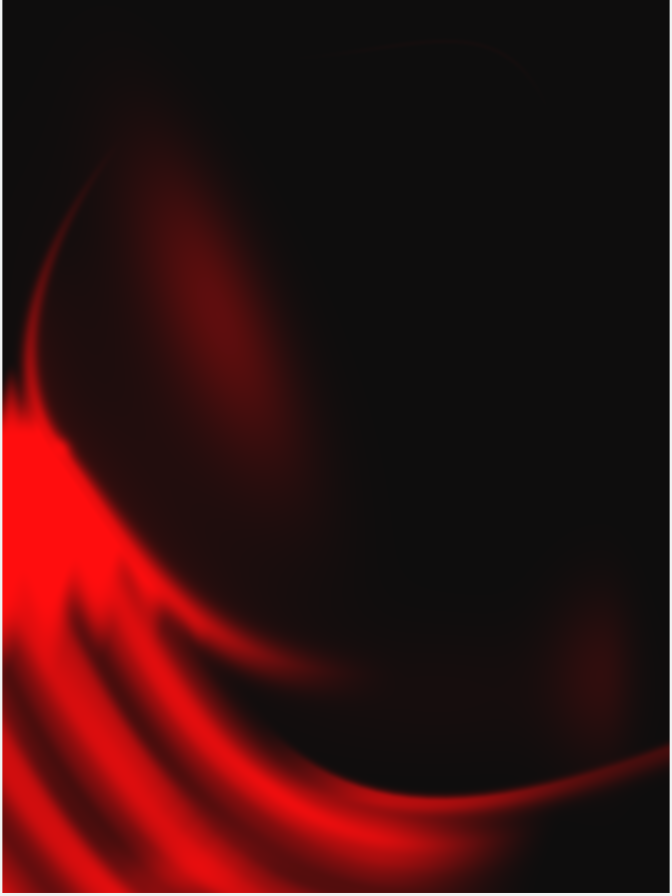
Reproduce this background procedurally as a WebGL 2 fragment shader.

```glsl
#version 300 es
precision highp float;
// Glowing red silk folds sweeping across a near-black, thinly framed canvas.
uniform vec2 u_resolution;
out vec4 outColor;

#define NIGHT vec3(0.053, 0.052, 0.052)
#define EMBER vec3(1.0, 0.052, 0.055)
#define FRAME vec3(0.94, 0.95, 0.95)
#define FRAME_WIDTH 0.0036
#define CURVE_STEPS 32
#define FOLD_PERIOD 0.135
#define STRAND_DENSITY 24.0
#define PLUME_GLOW 0.31

float hash(vec2 cell) {
  vec3 q = fract(vec3(cell.xyx) * 0.1031);
  q += dot(q, q.yzx + 33.33);
  return fract((q.x + q.y) * q.z);
}

float noise(vec2 p) {
  vec2 i = floor(p), f = fract(p);
  f = f * f * (3.0 - 2.0 * f);
  return mix(mix(hash(i), hash(i + vec2(1, 0)), f.x),
             mix(hash(i + vec2(0, 1)), hash(i + vec2(1, 1)), f.x), f.y);
}

vec2 bezier(vec2 a, vec2 b, vec2 c, vec2 d, float t) {
  float s = 1.0 - t;
  return s * s * s * a + 3.0 * s * t * (s * b + t * c) + t * t * t * d;
}

// Signed distance to a cubic (positive on its right side) and position along it.
vec2 curve(vec2 p, vec2 a, vec2 b, vec2 c, vec2 d) {
  vec2 best = vec2(9.0, 0.0), from = a;
  for (int i = 1; i <= CURVE_STEPS; i++) {
    vec2 to = bezier(a, b, c, d, float(i) / float(CURVE_STEPS));
    vec2 e = to - from, q = p - from;
    float h = clamp(dot(q, e) / dot(e, e), 0.0, 1.0);
    float dist = length(q - e * h);
    if (dist < abs(best.x)) {
      float side = e.x * q.y - e.y * q.x > 0.0 ? -1.0 : 1.0;
      best = vec2(side * dist, (float(i) - 1.0 + h) / float(CURVE_STEPS));
    }
    from = to;
  }
  return best;
}

float bell(float x, float width) {
  return exp(-x * x / (width * width));
}

float screen(float a, float b) {
  return 1.0 - (1.0 - a) * (1.0 - clamp(b, 0.0, 1.0));
}

// Soft tilted ellipse whose right flank is tighter than its left.
float plume(vec2 p, vec2 axis, float reach, float leftWidth, float rightWidth) {
  float along = dot(p, axis), across = dot(p, vec2(-axis.y, axis.x));
  return bell(along, reach) * bell(across, across > 0.0 ? rightWidth : leftWidth);
}

void main() {
  vec2 p = gl_FragCoord.xy / u_resolution.x;
  float pixel = 1.0 / u_resolution.x;

  vec2 horn = curve(p, vec2(0.183, 1.129), vec2(0.052, 0.969), vec2(0.0, 0.777), vec2(0.087, 0.664));
  vec2 crest = curve(p, vec2(0.087, 0.664), vec2(0.209, 0.502), vec2(0.287, 0.307), vec2(0.61, 0.324));
  vec2 hem = curve(p, vec2(0.209, 0.55), vec2(0.392, 0.132), vec2(0.575, 0.063), vec2(0.997, 0.223));
  vec2 arc = curve(p, vec2(0.38, 1.245), vec2(0.6, 1.24), vec2(0.76, 1.36), vec2(0.83, 1.13));
  float edge = abs(horn.x) < abs(crest.x) ? horn.x : crest.x;

  // Dim plumes in the dark
  float glow = PLUME_GLOW * plume(p - vec2(0.325, 0.87), vec2(0.377, -0.926), 0.23, 0.085, 0.07);
  glow = screen(glow, 0.07 * plume(p - vec2(0.27, 0.72), vec2(0.377, -0.926), 0.3, 0.17, 0.15));
  glow = screen(glow, 0.13 * plume(p - vec2(0.895, 0.33), vec2(0.0, -1.0), 0.12, 0.075, 0.045));
  glow = screen(glow, 0.035 * plume(p - vec2(0.66, 0.3), vec2(1.0, 0.0), 0.25, 0.1, 0.1));
  glow = screen(glow, 0.025 * bell(arc.x, 0.004) * smoothstep(0.0, 0.4, arc.y) * smoothstep(1.0, 0.7, arc.y));

  // Folded sheet hanging below the hem line
  float strands = noise(vec2(hem.x * STRAND_DENSITY + 2.0, hem.y * 4.0));
  float wave = 0.5 + 0.5 * cos(6.2832 * (hem.x - 0.075 + 0.03 * (strands - 0.5)) / FOLD_PERIOD);
  float fine = noise(vec2(hem.x * STRAND_DENSITY * 2.0, hem.y * 5.0 + 7.0));
  float fold = 0.18 + 0.5 * wave + 0.22 * strands + 0.14 * (fine - 0.5);
  float softness = mix(0.075, 0.016, smoothstep(0.32, 0.58, p.x));
  float sheet = smoothstep(-0.3 * softness, softness, hem.x) * fold;
  sheet *= smoothstep(0.84, 0.56, p.x + 0.25 * (0.12 - p.y)) * smoothstep(0.58, 0.44, p.y);
  glow = screen(glow, sheet);
  glow = screen(glow, 0.55 * bell(length((p - vec2(0.28, 0.035)) * vec2(0.6, 1.0)), 0.045));

  // Lit lip along the hem
  float lip = bell(hem.x - 0.004, hem.x > 0.004 ? 0.022 : 0.009);
  glow = screen(glow, lip * smoothstep(0.38, 0.58, p.x) * mix(0.65, 0.22, smoothstep(0.6, 0.95, p.x)));

  // Blazing core with a ragged lower fringe
  float fringe = 0.395 + 0.025 * cos(6.2832 * (p.x - 0.11) / 0.075) + 0.05 * smoothstep(0.05, 0.2, p.x);
  float wisps = 0.05 * (noise(vec2(p.x * 60.0, p.y * 8.0)) - 0.5);
  float core = smoothstep(-0.012, 0.012, edge) * smoothstep(0.8, 0.68, p.y + wisps);
  core *= smoothstep(fringe - 0.06, fringe + 0.07, p.y);
  glow = screen(glow, core);

  // Rims of the horn and crest, with light spilling outward
  float hornRim = bell(horn.x, mix(0.005, 0.016, horn.y)) * pow(horn.y, 1.3);
  float crestFade = smoothstep(1.0, 0.42, crest.y);
  float crestRim = bell(crest.x, mix(0.014, 0.034, crest.y)) * crestFade;
  float spill = 0.2 * exp(-abs(edge) / 0.05) * crestFade * smoothstep(1.0, 0.7, p.y);
  glow = screen(glow, 0.85 * hornRim);
  glow = screen(glow, 0.8 * crestRim);
  glow = screen(glow, spill * smoothstep(0.01, -0.01, edge));

  // Thin pale frame on the left, right and bottom
  float border = min(min(p.x, 1.0 - p.x), p.y - 0.001);
  float frame = 1.0 - smoothstep(-0.5 * pixel, 0.5 * pixel, border - FRAME_WIDTH);
  outColor = vec4(mix(mix(NIGHT, EMBER, glow), FRAME, frame), 1.0);
}
```
